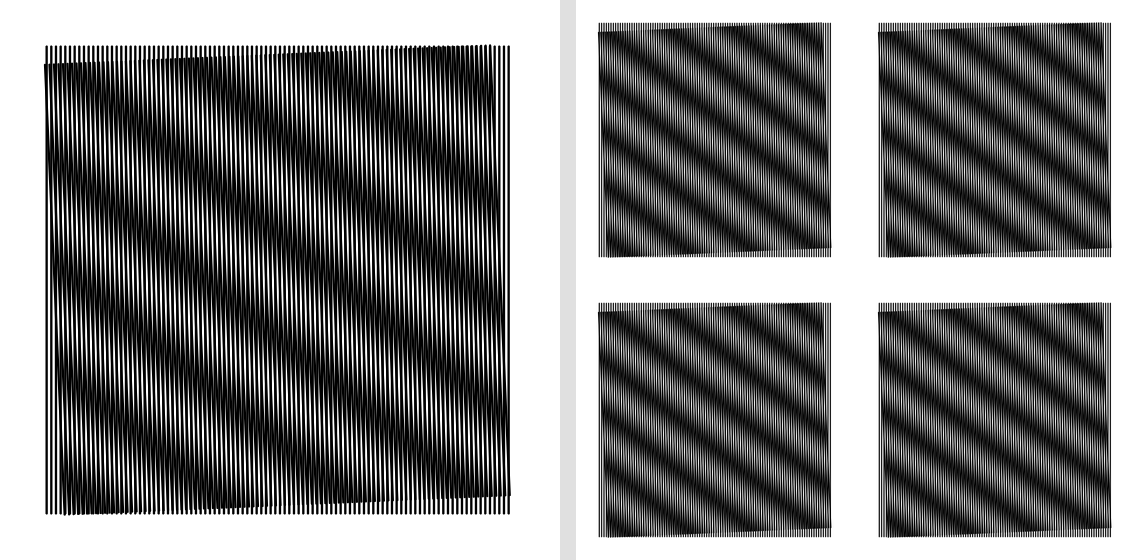
Left, the tile; right, the same tile 2 across and 2 down.
A Shadertoy shader for this pattern:

```glsl
const vec3 INK = vec3(0.0);
const vec3 PAPER = vec3(1.0);

const float LINE_COUNT = 100.0;
const float LINE_SPACING = 1.0 / 120.0;
const float LINE_LENGTH = 5.0 / 6.0;
const float LINE_RADIUS = LINE_SPACING * 0.25;

vec2 rotate(vec2 v, float angle) {
    float c = cos(angle), s = sin(angle);
    return mat2(c, s, -s, c) * v;
}

// Distance to an upright, round-capped stroke centred on the origin
float strokeDistance(vec2 p, float len, float radius) {
    p.y -= clamp(p.y, -0.5 * len, 0.5 * len);
    return length(p) - radius;
}

// Distance to the nearest stroke of a finite, centred row of strokes
float gratingDistance(vec2 p, float count, float spacing) {
    float middle = 0.5 * (count - 1.0);
    float index = clamp(round(p.x / spacing + middle), 0.0, count - 1.0);
    p.x -= (index - middle) * spacing;
    return strokeDistance(p, LINE_LENGTH, LINE_RADIUS);
}

// Ink coverage of a turned and scaled grating
float gratingInk(vec2 p, vec2 center, float angle, float scale, float pixel) {
    vec2 q = rotate(p - center, -angle) / scale;
    float d = gratingDistance(q, LINE_COUNT, LINE_SPACING) * scale;
    return clamp(0.5 - d / pixel, 0.0, 1.0);
}

void mainImage(out vec4 fragColor, in vec2 fragCoord) {
    vec2 uv = fragCoord / iResolution.xy;
    float pixel = 1.0 / min(iResolution.x, iResolution.y);

    // The blank margin wraps cleanly at every canvas edge
    float upright = gratingInk(uv, vec2(0.4958, 0.5), 0.0, 1.0, pixel);
    float tilted = gratingInk(uv, vec2(0.4953, 0.5), radians(2.5), 0.9643, pixel);

    // Overlapping inks produce the diagonal moire bands
    float bare = (1.0 - upright) * (1.0 - tilted);
    fragColor = vec4(mix(INK, PAPER, bare), 1.0);
}
```
